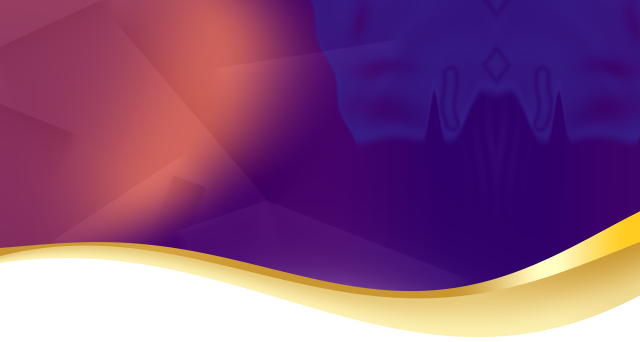
Reproduce this background procedurally as a Shadertoy shader.

```glsl
#define ROSE vec3(0.55, 0.20, 0.37)
#define CORAL vec3(0.83, 0.40, 0.36)
#define PLUM vec3(0.27, 0.01, 0.41)
#define INDIGO vec3(0.18, 0.00, 0.41)
#define MARBLE_BLUE vec3(0.21, 0.11, 0.53)
#define HAZE vec3(0.47, 0.27, 0.60)
#define DARK_GOLD vec3(0.79, 0.59, 0.19)
#define PALE_GOLD vec3(0.99, 0.94, 0.69)
#define BRIGHT_GOLD vec3(1.00, 0.80, 0.12)
#define MIRROR_X 1.452
#define CREASE_FADE 0.10

// Soft coverage of a half plane, one pixel wide
float cover(float d) { return clamp(d * iResolution.y + 0.5, 0.0, 1.0); }

float bump(float x, float centre, float width) {
    float t = (x - centre) / width;
    return exp(-t * t);
}

float blob(vec2 p, vec2 centre, vec2 radius) {
    vec2 t = (p - centre) / radius;
    return exp(-dot(t, t));
}

float segment(vec2 p, vec2 a, vec2 b) {
    vec2 ab = b - a;
    return length(p - a - ab * clamp(dot(p - a, ab) / dot(ab, ab), 0.0, 1.0));
}

// Fifth degree curve in Newton form, t from 0 to 5
float wave(float t, vec3 lo, vec3 hi) {
    float high = hi.x + (t - 3.0) / 4.0 * (hi.y + (t - 4.0) / 5.0 * hi.z);
    return lo.x + t * (lo.y + (t - 1.0) / 2.0 * (lo.z + (t - 2.0) / 3.0 * high));
}

// Shade fading away from one side of a fold
float crease(vec2 p, vec2 a, vec2 b) {
    vec2 ab = b - a;
    float len = length(ab);
    vec2 dir = ab / len;
    float along = dot(p - a, dir) / len;
    float side = dot(p - a, vec2(-dir.y, dir.x));
    float ends = smoothstep(0.0, 0.12, along) * (1.0 - smoothstep(0.85, 1.0, along));
    return cover(side) * exp(-max(side, 0.0) / CREASE_FADE) * ends;
}

// Mirrored liquid marbling: x is coverage, y is ripple
vec2 marbling(vec2 q) {
    vec2 m = vec2(abs(q.x - MIRROR_X), q.y);
    vec2 w = m + 0.010 * vec2(sin(m.y * 31.0 + 1.0), sin(m.x * 27.0));
    float rim = 0.28 + 0.13 * smoothstep(0.04, 0.13, m.x)
        - 0.15 * bump(m.x, 0.182, 0.018) - 3.0 * max(w.x - 0.42, 0.0);
    float mask = smoothstep(-0.018, 0.018, rim - w.y);
    float outline = bump(rim - w.y, 0.025, 0.016);
    // Dark hollows
    float hollow = blob(w, vec2(0.345, 0.20), vec2(0.085, 0.028))
        + blob(w + vec2(0.0, 0.25 * (w.x - 0.33)), vec2(0.31, 0.32), vec2(0.10, 0.045))
        + 0.8 * blob(w, vec2(0.40, 0.05), vec2(0.025, 0.07));
    // Drooping loops and the central diamonds
    float loop = bump(segment(w, vec2(0.145, 0.21), vec2(0.125, 0.36)), 0.017, 0.007);
    float diamond = bump(m.x + 0.75 * abs(m.y - 0.19), 0.036, 0.010)
        + bump(m.x + 0.75 * abs(m.y + 0.01), 0.040, 0.012);
    float swirl = sin(24.0 * w.x + 3.0 * sin(13.0 * w.y + 2.0 * sin(9.0 * w.x)));
    float dark = min(0.85 * hollow + 0.55 * loop + 0.5 * diamond, 0.9);
    return vec2(mask * (0.78 + 0.15 * outline + 0.07 * swirl) * (1.0 - dark), swirl);
}

vec3 backdrop(vec2 uv, vec2 q, float top) {
    // Rose field, coral glow and purple field
    vec3 warm = mix(ROSE + vec3(0.04, 0.04, 0.01), ROSE - vec3(0.04, 0.03, 0.0), uv.y / 0.7);
    float d = segment(q, vec2(0.67, 0.12), vec2(0.48, 0.53));
    warm = mix(warm, CORAL, 0.95 * exp(-d * d / 0.055));
    vec3 cool = mix(PLUM, INDIGO, smoothstep(0.50, 0.72, uv.x));
    cool = mix(cool, PLUM, 0.7 * smoothstep(0.82, 1.0, uv.x));
    float bend = uv.y - 0.2;
    float edge = 0.465 - bend * bend;
    vec3 col = mix(warm, cool, smoothstep(edge - 0.13, edge + 0.085, uv.x));

    // Marbling and faint streaks under its arch
    vec2 marble = marbling(q);
    col = mix(col, MARBLE_BLUE, marble.x);
    float streaks = 0.5 + 0.5 * sin(abs(q.x - MIRROR_X) * 150.0 + 2.0 * sin(q.y * 14.0));
    col += 0.025 * streaks * blob(q, vec2(MIRROR_X, 0.43), vec2(0.07, 0.13));

    // Haze above the ribbon
    float rise = max(top - uv.y, 0.0);
    col = mix(col, HAZE, 0.75 * exp(-rise / 0.07) * bump(uv.x, 0.55, 0.15));

    // Folded facets
    float light = crease(q, vec2(0.60, 0.205), vec2(1.20, 0.11))
        + crease(q, vec2(0.50, 0.68), vec2(0.80, 0.58))
        + crease(q, vec2(0.74, 0.57), vec2(1.40, 0.83))
        + crease(q, vec2(0.13, 0.72), vec2(0.57, 0.43));
    float shade = crease(q, vec2(0.82, 0.63), vec2(0.30, 0.02))
        + crease(q, vec2(-0.05, 0.16), vec2(0.34, -0.02))
        + crease(q, vec2(-0.06, 0.28), vec2(0.24, 0.40))
        + crease(q, vec2(0.50, 0.51), vec2(0.61, 0.55));
    return col + 0.035 * light - 0.04 * shade;
}

void mainImage(out vec4 fragColor, in vec2 fragCoord) {
    // Depth runs downward from the top edge
    vec2 uv = fragCoord / iResolution.xy;
    uv.y = 1.0 - uv.y;
    vec2 q = vec2(uv.x * iResolution.x / iResolution.y, uv.y);
    float t = 5.0 * uv.x;
    float top = wave(t, vec3(0.725, -0.0146, 0.0791), vec3(-0.0706, -0.0596, 0.1788));
    float fold = wave(t, vec3(0.749, -0.0243, 0.0985), vec3(-0.1034, 0.0097, 0.0803));
    float base = wave(t, vec3(0.769, -0.0024, 0.0876), vec3(-0.0706, -0.0219, 0.0462));

    // Upper ribbon: dark, then a glint, then bright gold
    vec3 upper = DARK_GOLD + 0.05 * bump(uv.x, 0.25, 0.1);
    upper = mix(upper, PALE_GOLD, smoothstep(0.70, 0.85, uv.x));
    upper = mix(upper, BRIGHT_GOLD, smoothstep(0.87, 0.99, uv.x));
    upper += 0.08 * bump(uv.x, 0.855, 0.03);

    // Lower ribbon: gold at the fold, pale toward its base
    float v = clamp((uv.y - fold) / max(base - fold, 0.001), 0.0, 1.0);
    float depth = mix(0.45, 1.0, smoothstep(0.72, 1.0, uv.x));
    vec3 lower = mix(PALE_GOLD, DARK_GOLD, depth * (1.0 - smoothstep(-0.1, 1.0, v)));
    lower = mix(lower, DARK_GOLD, 0.25 * smoothstep(0.85, 1.0, uv.x));

    vec3 col = backdrop(uv, q, top);
    col = mix(col, upper, cover(uv.y - top));
    col = mix(col, lower, cover(uv.y - fold));
    col = mix(col, vec3(1.0), cover(uv.y - base));
    fragColor = vec4(clamp(col, 0.0, 1.0), 1.0);
}
```
